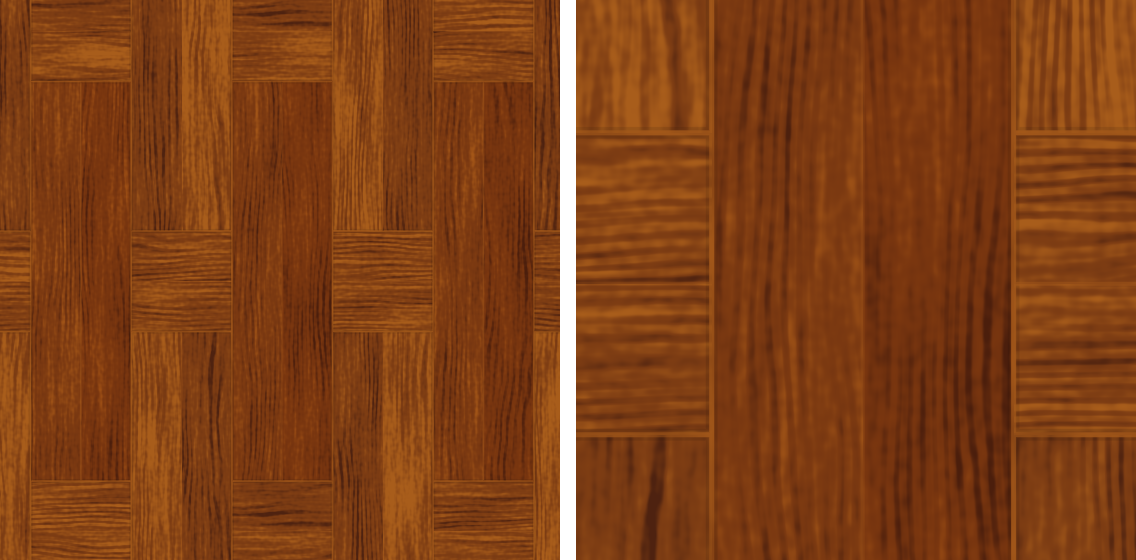
Left, the full canvas; right, a detail of the centre.
This pattern is drawn by a Shadertoy shader. Its source:

```glsl
float hash(vec2 p) {
    return fract(sin(dot(p, vec2(127.1, 311.7))) * 43758.55);
}

vec2 gradient(vec2 cell) {
    float angle = 6.2832 * hash(cell);
    return vec2(cos(angle), sin(angle));
}

// Gradient noise, roughly -0.7 to 0.7
float noise(vec2 p) {
    vec2 i = floor(p), f = fract(p);
    vec2 s = f * f * f * (f * (f * 6.0 - 15.0) + 10.0);
    vec2 e = vec2(0.0, 1.0);
    float low = mix(dot(gradient(i), f), dot(gradient(i + e.yx), f - e.yx), s.x);
    float high = mix(dot(gradient(i + e), f - e), dot(gradient(i + 1.0), f - 1.0), s.x);
    return mix(low, high, s.y);
}

// Dark growth rings; p.x runs across the plank, p.y along it
float growthRings(vec2 p, float seed) {
    vec2 shift = vec2(seed * 37.0, seed * 91.0);
    float bend = noise(p * vec2(11.0, 3.0) + shift) + 0.16 * noise(p * vec2(35.0, 12.0) + shift);
    float phase = p.x * mix(75.0, 115.0, fract(seed * 7.3)) + 3.0 * bend;
    float line = smoothstep(0.25, 1.0, 0.5 + 0.5 * sin(6.2832 * phase));
    float fade = smoothstep(-0.4, 0.35, noise(p * vec2(26.0, 4.0) + shift.yx));
    return line * fade;
}

// Fine streaks and short pores along the plank
float fibres(vec2 p, float seed) {
    vec2 shift = vec2(seed * 53.0, seed * 29.0);
    float streaks = noise(p * vec2(95.0, 5.0) + shift) + noise(p * vec2(175.0, 13.0) + shift.yx);
    return streaks + 0.8 * noise(p * vec2(210.0, 60.0) + shift);
}

float seam(float dist, float halfWidth) {
    float aa = 0.8 / iResolution.y;
    return 1.0 - smoothstep(halfWidth - aa, halfWidth + aa, dist);
}

vec3 woodColour(float tone) {
    vec3 c = mix(vec3(0.29, 0.125, 0.06), vec3(0.49, 0.237, 0.075), smoothstep(-0.1, 0.5, tone));
    return mix(c, vec3(0.66, 0.365, 0.105), smoothstep(0.45, 1.0, tone));
}

void mainImage(out vec4 fragColor, in vec2 fragCoord) {
    vec2 uv = fragCoord / iResolution.y;
    const float width = 0.1797, period = 0.8932;

    // Columns, every other one shifted by half a period
    float column = floor((uv.x - 0.0547) / width);
    float odd = mod(column, 2.0);
    float y = uv.y + 0.0387 - odd * period * 0.5;
    float row = floor(y / period);
    vec2 p = vec2(uv.x - 0.0547 - column * width, y - row * period);

    // Square block of two cross planks below a long pair of upright planks
    bool isBlock = p.y < width;
    float top = isBlock ? width : period;
    float bottom = isBlock ? 0.0 : width;
    vec2 grain = isBlock ? p.yx : vec2(p.x, p.y - width);
    float plank = step(width * 0.5, grain.x);
    float seed = hash(vec2(column * 2.0 + plank, row * 2.0 + float(isBlock)) + 17.0);

    // Plank tone: steady red in even columns, alternating dark and light in odd ones
    float contrast = 0.85;
    float redness = 0.0;
    float tone = 0.54 + 0.22 * seed;
    if (!isBlock && odd < 0.5) {
        tone = 0.51 + 0.08 * seed - 0.06 * plank;
        redness = 0.5 + 0.4 * plank;
        contrast = 0.6;
    } else if (!isBlock) {
        float light = mod(plank + (column - 1.0) * 0.5 + row, 2.0);
        tone = mix(0.51, 0.80, light) + 0.08 * (seed - 0.5);
        contrast = mix(0.9, 0.7, light);
    }

    // Grain and soft mottling
    tone -= contrast * 0.45 * growthRings(grain, seed);
    tone += 0.26 * mix(1.0, 0.8, redness) * fibres(grain, seed);
    tone += 0.26 * noise(grain * vec2(20.0, 5.0) + seed * 61.0);
    tone += 0.14 * noise(uv * 140.0);
    vec3 colour = woodColour(clamp(tone, 0.0, 1.0));
    colour *= mix(vec3(1.0), vec3(0.96, 0.87, 0.76), redness);

    // Pale seams, fainter between the two planks of a pair
    float sides = min(p.x, width - p.x);
    float ends = min(p.y - bottom, top - p.y);
    float wear = 0.85 + 0.6 * noise(uv * 28.0);
    float outer = seam(min(sides, ends), 0.0015) * 0.8 * wear;
    float pairSeed = hash(vec2(column, row) + 5.0);
    float inner = seam(abs(grain.x - width * 0.5), 0.0012) * mix(0.2, 0.6, pairSeed) * wear;
    colour *= 1.0 - 0.1 * seam(min(sides, ends), 0.0035);
    colour = mix(colour, vec3(0.64, 0.345, 0.10), clamp(max(outer, inner), 0.0, 1.0));

    fragColor = vec4(colour, 1.0);
}
```
